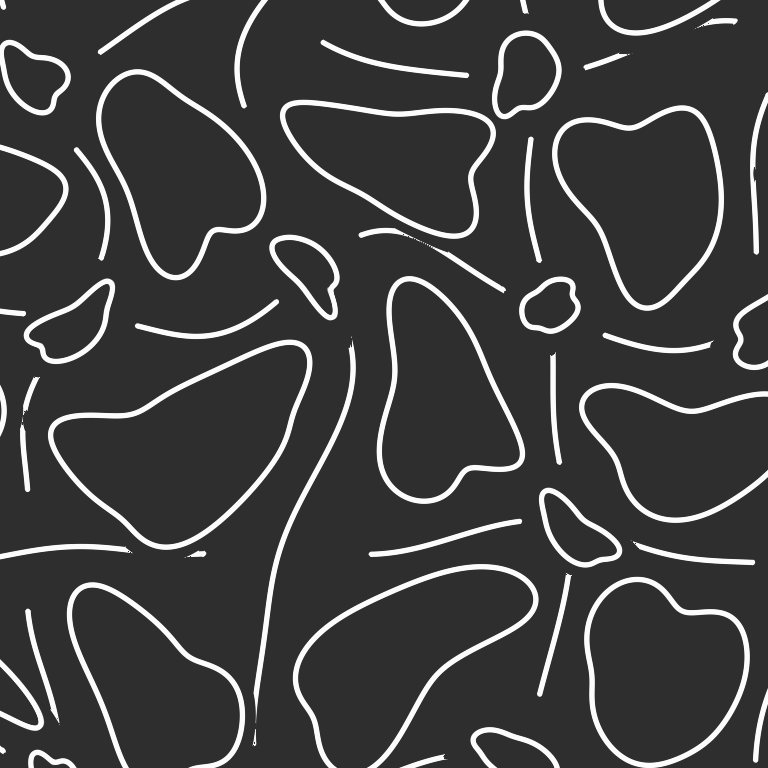
This pattern is drawn by a WebGL 1 fragment shader. Its source:

```glsl
precision highp float;
// Hand-drawn white outlines on charcoal: large lobed blobs, small blobs and loose wavy strokes.
// Blobs sit on a basket-weave grid (alternately lying and standing), small ones at its corners,
// strokes follow the swaying gaps between them; a smooth warp hides the grid.

uniform vec2 u_resolution;

#define CELLS 3.1          // large blobs across the canvas
#define HALF_STROKE 0.0035 // half line width, canvas units
#define SWAY 0.09          // sideways swing of the gaps, cells
#define GAP 0.075          // free space kept around blobs, cells
#define WAVE_SHARE 0.28    // corners crossed by a long stroke
#define STROKE_SHARE 0.92  // gaps that hold a stroke
#define ORIGIN vec2(7.3, 4.6)
#define GROUND vec3(0.18)
#define INK vec3(0.99)

const float PI = 3.14159265;

vec4 hash4(vec2 id) {
  float n = dot(id, vec2(127.1, 311.7));
  return fract(sin(n + vec4(0.0, 1.7, 3.1, 5.3)) * 43758.5);
}

// Smooth two-scale displacement of the grid
vec2 warp(vec2 p) {
  vec2 broad = sin(2.5 * p.yx + 0.9 * p + vec2(0.4, 2.1));
  vec2 fine = sin(6.3 * p.yx - 2.2 * p + vec2(3.7, 1.2));
  return p + 0.13 * broad + 0.03 * fine;
}

// Signed field of a bent, lobed oval; negative inside
float blob(vec2 p, vec2 radii, float angle, vec4 rnd) {
  float c = cos(angle), s = sin(angle);
  vec2 u = vec2(c * p.x + s * p.y, c * p.y - s * p.x) / radii;
  u.y += (rnd.z - 0.5) * (u.x * u.x - 0.4);
  float a = atan(u.y, u.x + 1e-5);
  vec3 phase = 2.0 * PI * rnd.wxy;
  float rim = 0.89 + 0.06 * cos(2.0 * a + phase.x)
            + 0.15 * cos(3.0 * a + phase.y) + 0.06 * cos(4.0 * a + phase.z);
  return (length(u) - rim) * radii.y;
}

// Large blobs of the four nearest cells and the small one at their shared corner
float blobs(vec2 q) {
  vec2 base = floor(q);
  float d = 1.0;
  for (int j = 0; j < 2; j++) {
    for (int i = 0; i < 2; i++) {
      vec2 id = base + vec2(float(i), float(j));
      vec4 rnd = hash4(id);
      float standing = mod(id.x + id.y, 2.0);
      float angle = 0.5 * PI * standing + 0.6 * (rnd.x - 0.5);
      vec2 radii = mix(vec2(0.43, 0.27), vec2(0.5, 0.34), rnd.yw);
      d = min(d, blob(q - id, radii, angle, rnd));
    }
  }
  vec2 corner = base + 0.5;
  vec4 rnd = hash4(corner);
  if (rnd.x > WAVE_SHARE) {
    vec2 radii = mix(vec2(0.16, 0.09), vec2(0.24, 0.135), rnd.yw);
    d = min(d, blob(q - corner, radii, 2.0 * PI * rnd.z, rnd.yzwx));
  }
  return d;
}

// Piece of the swaying gap line; s is (along, across)
float stroke(vec2 s, float line, float side, float mid, float halfLength) {
  float t = clamp(s.x, mid - halfLength, mid + halfLength);
  float sway = SWAY * side * cos(PI * t) * cos(PI * line)
             + 0.04 * sin(4.4 * t + 2.1 * line);
  return length(vec2(s.x - t, s.y - line - 0.5 - sway));
}

// Short stroke at the gap's middle, joined by a long one where a wave crosses
float strand(vec2 s, float line, float side, vec4 rnd, bool wave) {
  float d = 1.0;
  if (rnd.x < STROKE_SHARE) {
    float mid = floor(s.x + 0.5) + 0.1 * (rnd.z - 0.5);
    d = stroke(s, line, side, mid, mix(0.2, 0.3, rnd.y));
  }
  if (wave) d = min(d, stroke(s, line, side, floor(s.x) + 0.5, 0.35));
  return d;
}

// Unsigned field of all lines; strokes stop short of the blobs
float outlines(vec2 p) {
  vec2 q = warp(p);
  vec2 base = floor(q), nearest = floor(q + 0.5);
  vec4 corner = hash4(base + 0.5);
  bool wave = corner.x <= WAVE_SHARE;
  vec4 upRnd = hash4(vec2(base.x + 0.5, nearest.y));
  vec4 acrossRnd = hash4(vec2(nearest.x, base.y + 0.5));
  float strokes = min(
    strand(q.yx, base.x, 1.0, upRnd, wave && corner.y < 0.5),
    strand(q, base.y, -1.0, acrossRnd, wave && corner.y >= 0.5));
  float solid = blobs(q);
  return min(abs(solid), max(strokes, GAP - solid));
}

void main() {
  float side = min(u_resolution.x, u_resolution.y);
  vec2 p = gl_FragCoord.xy / side * CELLS + ORIGIN;

  // Divide by the slope so every line has the same width
  vec2 e = vec2(0.0015, 0.0);
  float d = outlines(p);
  vec2 slope = vec2(outlines(p + e.xy) - d, outlines(p + e.yx) - d) / e.x;
  d /= clamp(length(slope), 0.3, 2.2) * CELLS;

  float soft = 0.6 / side;
  float ink = 1.0 - smoothstep(HALF_STROKE - soft, HALF_STROKE + soft, d);
  gl_FragColor = vec4(mix(GROUND, INK, ink), 1.0);
}
```
